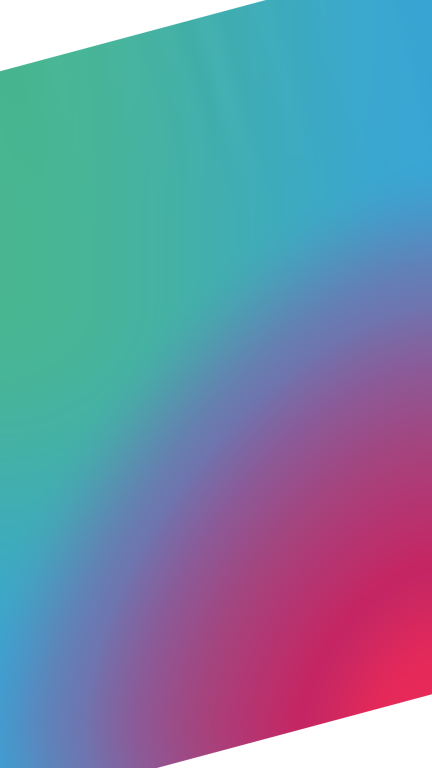
Give the GLSL for this background, as a Shadertoy shader.

```glsl
float hash(float n) {
    return fract(sin(n * 127.1) * 43758.5453);
}

float noise(float x) {
    float cell = floor(x);
    return mix(hash(cell), hash(cell + 1.0), smoothstep(0.0, 1.0, fract(x)));
}

// Distance from the warm corner, with slightly flattened elliptical contours
float warmDistance(vec2 p) {
    vec2 d = pow(abs(p - vec2(1.0, 0.1)) / vec2(0.83, 1.0), vec2(1.6));
    return pow(d.x + d.y, 0.625);
}

float ramp(float a, float b, float x) {
    return clamp((x - a) / (b - a), 0.0, 1.0);
}

vec3 gradient(vec2 p) {
    vec3 red = vec3(0.90, 0.16, 0.35);
    vec3 crimson = vec3(0.77, 0.15, 0.39);
    vec3 magenta = vec3(0.64, 0.27, 0.50);
    vec3 purple = vec3(0.55, 0.35, 0.59);
    vec3 slate = vec3(0.44, 0.45, 0.68);
    vec3 green = vec3(0.285, 0.715, 0.57);
    vec3 sky = vec3(0.22, 0.645, 0.84);

    // Cool field: green, turning blue at the right and lower left
    float right = smoothstep(0.0, 1.1, p.x);
    float low = 1.0 - smoothstep(0.1, 1.1, p.y);
    vec3 cool = mix(green, sky, 1.0 - (1.0 - right) * (1.0 - low));

    // Warm glow fading outwards into the cool field
    float d = warmDistance(p);
    vec3 color = mix(red, crimson, smoothstep(0.12, 0.38, d));
    color = mix(color, magenta, ramp(0.38, 0.66, d));
    color = mix(color, purple, ramp(0.66, 0.82, d));
    color = mix(color, slate, ramp(0.82, 0.97, d));
    color = mix(color, cool, smoothstep(0.92, 1.32, d));

    // Faint slanted streaks near the top
    float across = dot(p, vec2(0.966, 0.259));
    float streak = noise(across * 22.0) - 0.5;
    return color + 0.018 * streak * smoothstep(1.25, 1.6, p.y);
}

void mainImage(out vec4 fragColor, in vec2 fragCoord) {
    vec2 p = fragCoord / iResolution.x;
    float pixel = 1.0 / iResolution.x;

    // Slanted band between two parallel edges
    float height = (p.y - 0.268 * p.x) * 0.966;
    float mid = 0.732;
    float halfWidth = 0.826;
    float edge = abs(height - mid) - halfWidth;
    float inside = 1.0 - smoothstep(-0.7 * pixel, 0.7 * pixel, edge);

    fragColor = vec4(mix(vec3(1.0), gradient(p), inside), 1.0);
}
```
